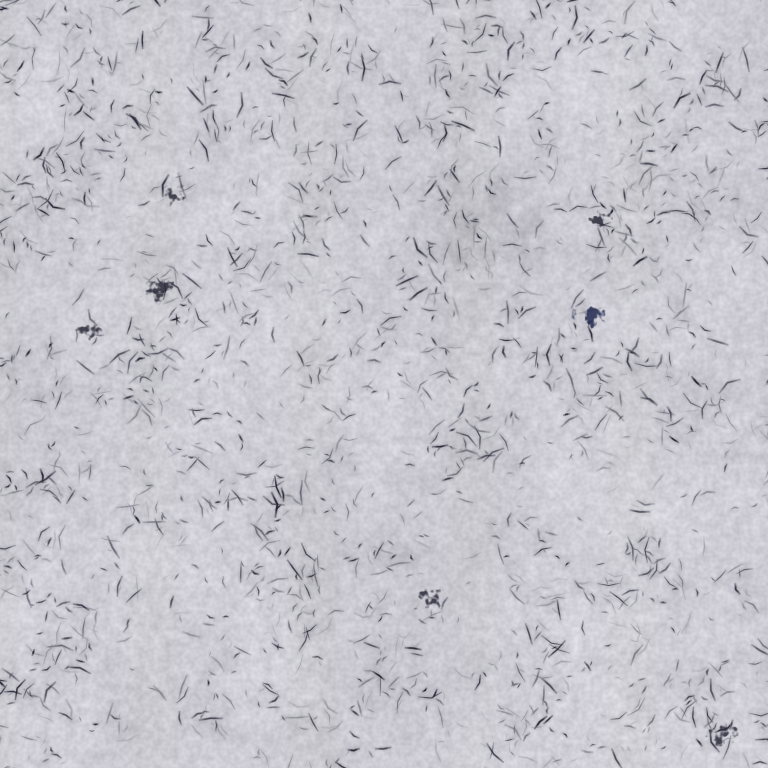
This texture is drawn by a Shadertoy shader. Its source:

```glsl
#define ROD_GRID 38.0
#define ROD_LAYERS 4
#define ROD_DENSITY 0.29
#define ROD_WIDTH 0.00095
#define CLUSTERING 1.7
#define CLUMP_GRID 6.0
#define CLUMP_CHANCE 0.22
#define BAND_COUNT 4.8
#define GRAIN 0.056
#define PAPER vec3(0.807, 0.803, 0.834)
#define INK vec3(0.16, 0.16, 0.22)
#define BLUE_INK vec3(0.13, 0.16, 0.31)

const float TAU = 6.2831853;

vec3 hash3(vec3 p) {
    p = fract(p * vec3(0.1031, 0.1030, 0.0973));
    p += dot(p, p.yxz + 33.33);
    return fract((p.xxy + p.yxx) * p.zyx);
}

vec2 gradient(vec2 cell) {
    float angle = TAU * hash3(vec3(cell, 7.0)).x;
    return vec2(cos(angle), sin(angle));
}

float gradientNoise(vec2 p) {
    vec2 i = floor(p), f = fract(p);
    vec2 u = f * f * f * (f * (f * 6.0 - 15.0) + 10.0);
    vec2 e = vec2(0.0, 1.0);
    float low = mix(dot(gradient(i), f), dot(gradient(i + e.yx), f - e.yx), u.x);
    float high = mix(dot(gradient(i + e), f - e), dot(gradient(i + 1.0), f - 1.0), u.x);
    return mix(low, high, u.y);
}

float segmentDistance(vec2 p, vec2 a, vec2 b) {
    vec2 pa = p - a, ba = b - a;
    return length(pa - ba * clamp(dot(pa, ba) / dot(ba, ba), 0.0, 1.0));
}

// Offset from the clump in this cell, far away where the cell is empty
vec2 clumpOffset(vec2 p) {
    vec2 cell = floor(p * CLUMP_GRID);
    vec3 place = hash3(vec3(cell, 91.0));
    vec2 centre = (cell + mix(vec2(0.25), vec2(0.75), place.xy)) / CLUMP_GRID;
    return place.z > CLUMP_CHANCE ? vec2(1.0) : p - centre;
}

// Chance of a rod: tight colonies, also round clumps and towards the top
float rodChance(vec2 p) {
    float colony = 0.65 * gradientNoise(p * 8.0 + 3.7) + gradientNoise(p * 23.0 + 9.2);
    float crowd = 0.6 * (1.0 - smoothstep(0.012, 0.036, length(clumpOffset(p))));
    return clamp(ROD_DENSITY + CLUSTERING * colony + crowd + 0.16 * (p.y - 0.5), 0.05, 0.95);
}

// Short bent rods with a soft shadow, loosely aligned with their neighbours
float rodInk(vec2 p, float pixel) {
    float ink = 0.0, shadow = 0.0;
    float soft = max(0.0013, 0.65 * pixel);
    for (int layer = 0; layer < ROD_LAYERS; layer++) {
        float seed = float(layer);
        vec2 shift = seed * vec2(0.37, 0.61);
        vec2 g = p * ROD_GRID + shift;
        for (int y = -1; y <= 1; y++)
        for (int x = -1; x <= 1; x++) {
            vec2 cell = floor(g) + vec2(x, y);
            vec3 place = hash3(vec3(cell, seed + 11.0));
            vec3 form = hash3(vec3(cell, seed + 53.0));
            vec2 centre = (cell + place.xy - shift) / ROD_GRID;
            float chance = rodChance(centre);
            if (place.z > chance) continue;

            float angle = TAU * gradientNoise(centre * 9.0 + 31.0) + 3.4 * form.x;
            vec2 dir = vec2(cos(angle), sin(angle));
            float halfLength = mix(0.11, 0.60, form.y * form.y) / ROD_GRID;
            vec2 tip = dir * halfLength;
            vec2 knee = vec2(-dir.y, dir.x) * (form.z - 0.5) * 0.7 * halfLength;
            vec2 q = p - centre;
            float d = min(segmentDistance(q, -tip, knee), segmentDistance(q, knee, tip));

            float tone = mix(0.14, 0.95, pow(fract(form.z * 17.0), 1.4));
            tone *= 0.75 + 0.45 * chance;
            tone *= 1.0 - 0.5 * smoothstep(0.3, 1.0, length(q) / halfLength);
            float width = ROD_WIDTH * mix(0.6, 1.4, fract(form.x * 13.0));
            float body = tone * (1.0 - smoothstep(width - soft, width + soft, d));
            ink = max(ink, body) + 0.25 * min(ink, body);
            shadow = max(shadow, 0.11 * tone * (1.0 - smoothstep(0.001, 0.0055, d)));
        }
    }
    return min(max(ink, shadow), 1.0);
}

// Rare ragged clumps: x is ink, y is blueness
vec2 clumpInk(vec2 p) {
    vec3 form = hash3(vec3(floor(p * CLUMP_GRID), 117.0));
    float ragged = 0.020 * gradientNoise(p * 85.0) + 0.010 * gradientNoise(p * 200.0);
    float d = length(clumpOffset(p) * vec2(0.8, 1.1)) + ragged;
    float radius = mix(0.005, 0.011, form.x);
    return vec2(0.85 * (1.0 - smoothstep(radius - 0.006, radius + 0.004, d)), step(0.8, form.z));
}

// Pale ground with faint upright bands, clouds, one smudge and mottled grain
vec3 ground(vec2 p) {
    float cloud = 0.036 * gradientNoise(p * 4.0 + 1.3) + 0.030 * gradientNoise(p * 13.0);
    cloud += 0.036 * gradientNoise(p * 38.0);
    float grain = GRAIN * (gradientNoise(p * 90.0) + 0.9 * gradientNoise(p * 190.0));
    float band = smoothstep(0.3, 1.0, cos(TAU * (p.x * BAND_COUNT + 0.05)));
    band *= 0.7 + gradientNoise(p * 6.0 + 5.0);
    vec2 toSmudge = p - vec2(0.63, 0.72);
    float smudge = exp(-dot(toSmudge, toSmudge) / 0.006) * (0.8 + gradientNoise(p * 28.0));
    float haze = smoothstep(0.35, 0.95, rodChance(p));
    return PAPER + cloud + grain - band * vec3(0.012, 0.009, 0.018) - 0.085 * smudge - 0.022 * haze;
}

void mainImage(out vec4 fragColor, in vec2 fragCoord) {
    vec2 p = fragCoord / iResolution.y;
    vec3 color = ground(p);
    color = mix(color, INK, rodInk(p, 1.0 / iResolution.y));
    vec2 clump = clumpInk(p);
    color = mix(color, mix(INK, BLUE_INK, clump.y), clump.x);
    fragColor = vec4(clamp(color, 0.0, 1.0), 1.0);
}
```
